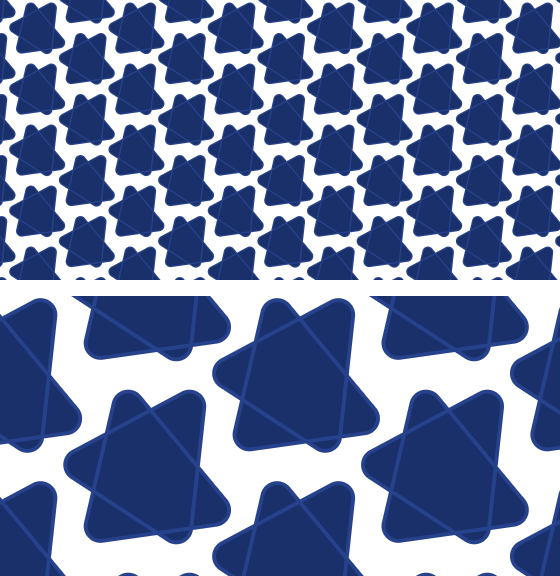
Top: the whole. Bottom: its middle third, enlarged.
Write a WebGL 1 fragment shader that draws this pattern.

```glsl
precision highp float;
// Staggered columns of navy stars on white. Each star is two overlapping
// rounded triangles, drawn as signed distances with a thin blue inner rim;
// both rims stay visible where the triangles cross.

uniform vec2 u_resolution;

// Squared distance to segment ab (x) and signed side of its line (y).
vec2 edge(vec2 p, vec2 a, vec2 b) {
  vec2 ab = b - a, ap = p - a;
  vec2 away = ap - ab * clamp(dot(ap, ab) / dot(ab, ab), 0.0, 1.0);
  return vec2(dot(away, away), ab.x * ap.y - ab.y * ap.x);
}

// Signed distance to a counter-clockwise triangle with rounded corners.
float roundedTriangle(vec2 p, vec2 a, vec2 b, vec2 c, float radius) {
  vec2 e = min(edge(p, a, b), min(edge(p, b, c), edge(p, c, a)));
  return -sqrt(e.x) * sign(e.y) - radius;
}

// Antialiased coverage of the region where d is negative.
float coverage(float d, float pixel) {
  return clamp(0.5 - d / pixel, 0.0, 1.0);
}

// Band of the given width lying just inside the outline.
float rim(float d, float width, float pixel) {
  return coverage(abs(d + 0.5 * width) - 0.5 * width, pixel);
}

void main() {
  // The canvas is 576 units tall.
  float pixel = 576.0 / u_resolution.y;
  vec2 p = gl_FragCoord.xy * pixel;
  vec2 cell = vec2(204.2, 125.5);

  float fill = 0.0;
  float lines = 0.0;

  // Two interleaved grids, offset by half a cell, form the stagger.
  for (int i = 0; i < 2; i++) {
    vec2 center = vec2(587.0, 329.0) + 0.5 * cell * float(i);
    vec2 q = mod(p - center + 0.5 * cell, cell) - 0.5 * cell;

    float leftward = roundedTriangle(q, vec2(-46.0, 2.0),
        vec2(20.0, -41.0), vec2(29.0, 42.0), 11.5);
    float upright = roundedTriangle(q, vec2(-13.0, 42.0),
        vec2(-32.0, -40.0), vec2(46.0, -29.0), 11.5);

    fill = max(fill, coverage(min(leftward, upright), pixel));
    lines = max(lines, max(rim(leftward, 2.6, pixel), rim(upright, 2.6, pixel)));
  }

  // Rim over navy, then the star over white.
  vec3 ink = mix(vec3(0.10, 0.19, 0.42), vec3(0.15, 0.26, 0.55), lines);
  gl_FragColor = vec4(mix(vec3(1.0), ink, fill), 1.0);
}
```
